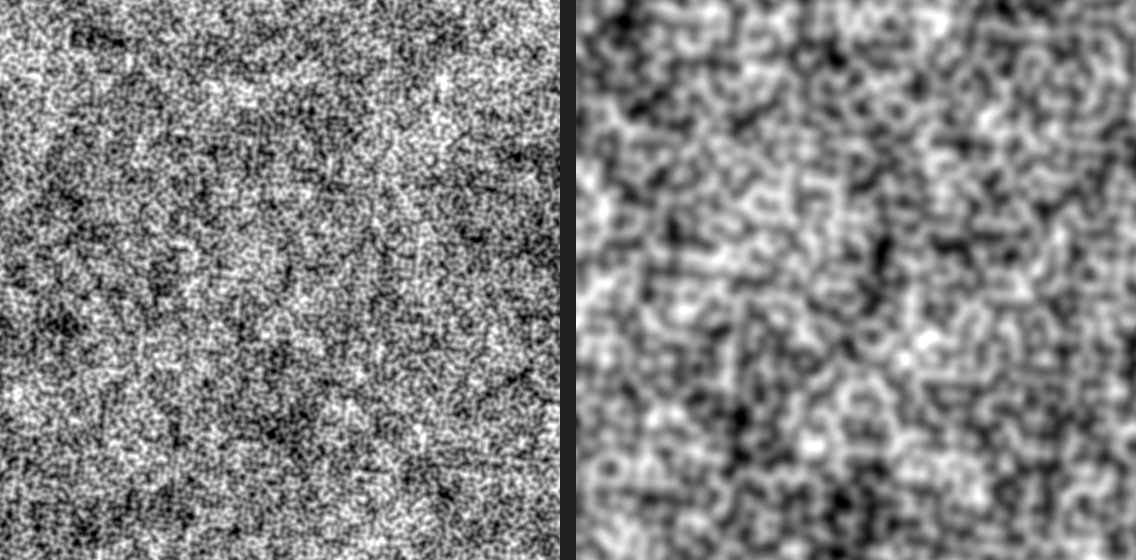
Left: the whole. Right: its middle third, enlarged.
Give the GLSL for this texture, as a three.js fragment shader.

```glsl
// Grey, cloudy grain: gradient noise summed over octaves in which the fine
// scales outweigh the coarse ones, giving sharp speckle over faint patches.
// Each octave is turned and shifted so that the lattices never line up.

#define OCTAVES 6
#define BASE_SCALE 3.0      // cells across the canvas in the coarsest octave
#define LACUNARITY 2.0      // scale step between octaves
#define BASE_AMPLITUDE 0.145
#define GAIN 1.3            // above one: fine grain dominates
#define MEAN_GREY 0.513
#define OCTAVE_TURN 0.65    // radians between octaves

varying vec2 vUv;

const float TAU = 6.2831853;

// Random value from 0 to 1 for a lattice point
float hash(vec2 cell) {
  vec3 p = fract(vec3(cell.xyx) * 0.1031);
  p += dot(p, p.yzx + 33.33);
  return fract((p.x + p.y) * p.z);
}

// Contribution of the random unit gradient at one lattice corner
float cornerSlope(vec2 cell, vec2 offset) {
  float angle = TAU * hash(cell);
  return dot(vec2(cos(angle), sin(angle)), offset);
}

// Gradient noise with quintic blending, centred on zero
float gradientNoise(vec2 p) {
  vec2 cell = floor(p);
  vec2 f = p - cell;
  vec2 blend = f * f * f * (f * (f * 6.0 - 15.0) + 10.0);
  vec2 right = vec2(1.0, 0.0);
  vec2 up = vec2(0.0, 1.0);
  float bottom = mix(cornerSlope(cell, f),
                     cornerSlope(cell + right, f - right), blend.x);
  float top = mix(cornerSlope(cell + up, f - up),
                  cornerSlope(cell + 1.0, f - 1.0), blend.x);
  return mix(bottom, top, blend.y);
}

// Sum of turned octaves, from broad patches to fine grain
float grain(vec2 uv) {
  float sum = 0.0;
  float scale = BASE_SCALE;
  float amplitude = BASE_AMPLITUDE;
  for (int i = 0; i < OCTAVES; i++) {
    float octave = float(i);
    float turn = octave * OCTAVE_TURN;
    float c = cos(turn);
    float s = sin(turn);
    vec2 p = mat2(c, s, -s, c) * uv * scale;
    vec2 shift = vec2(217.3, 251.7) + octave * vec2(17.2, 31.6);
    sum += amplitude * gradientNoise(p + shift);
    scale *= LACUNARITY;
    amplitude *= GAIN;
  }
  return sum;
}

void main() {
  float grey = clamp(MEAN_GREY + grain(vUv), 0.0, 1.0);
  gl_FragColor = vec4(vec3(grey), 1.0);
}
```
